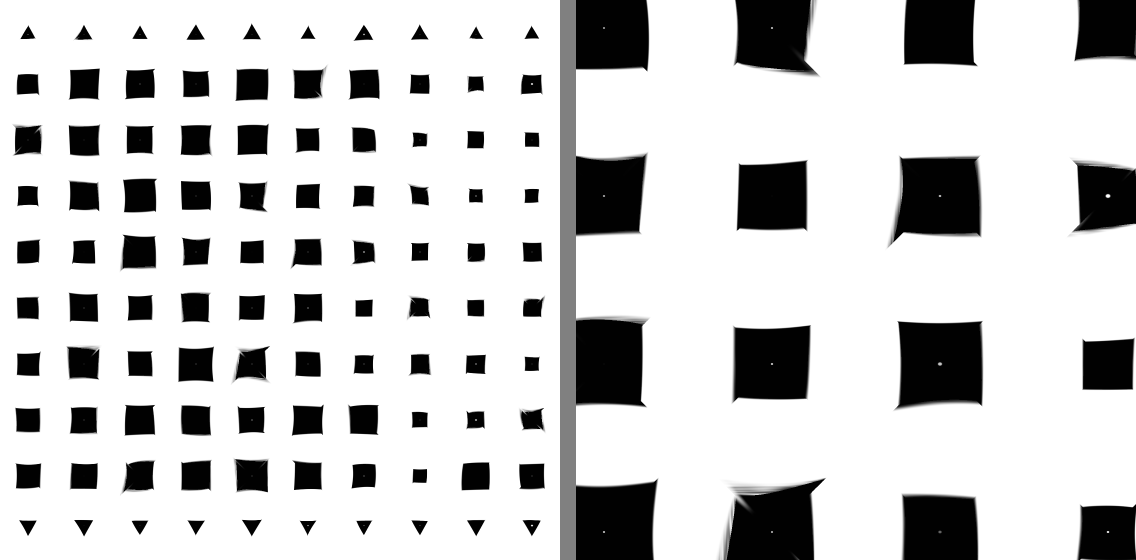
Left: the whole. Right: its middle third, enlarged.
A WebGL 2 fragment shader for this pattern:

```glsl
#version 300 es
precision highp float;
// Ten by ten grid of worn black marks on white: eight rows of squares between
// a row of up triangles and a row of down triangles. Each mark is cut into
// wedges, one per side, whose edges shift, bend and smear by hashed amounts.

uniform vec2 u_resolution;
out vec4 fragColor;

const float CELLS = 10.0;
const float TAU = 6.283185;

vec4 hash4(vec2 p) {
    vec4 h = fract(p.xyxy * vec4(0.1031, 0.1030, 0.0973, 0.1099));
    h += dot(h, h.wzxy + 33.33);
    return fract((h.xxyz + h.yzzw) * h.zywx);
}

float gradientDot(vec2 corner, vec2 offset) {
    float angle = TAU * hash4(corner + 7.0).x;
    return dot(vec2(cos(angle), sin(angle)), offset);
}

float gradientNoise(vec2 p) {
    vec2 i = floor(p), f = p - i;
    vec2 u = f * f * f * (f * (f * 6.0 - 15.0) + 10.0);
    vec2 e = vec2(0.0, 1.0);
    return mix(mix(gradientDot(i, f), gradientDot(i + e.yx, f - e.yx), u.x),
               mix(gradientDot(i + e.xy, f - e.xy), gradientDot(i + 1.0, f - 1.0), u.x), u.y);
}

// Half width of a square, in cells: large left of the middle, small at right
float squareRadius(vec2 id, float vary) {
    float width = 0.27 + 0.15 * (1.0 - smoothstep(5.5, 7.0, id.x));
    width += 0.09 * exp(-0.6 * pow(abs(id.x - 2.7), 2.0));
    width -= 0.04 * exp(-2.0 * id.x);
    width += 0.08 * exp(-2.0 * abs(id.x - 6.0)) * cos(TAU * (id.y - 1.0) / 7.0);
    width += 0.16 * step(8.0, id.x) * step(id.y, 1.0);
    return 0.5 * width * (1.0 + 0.32 * (vary - 0.5));
}

// Ink of a worn regular polygon whose first side faces down
float wornPolygon(vec2 q, float sides, float radius, float wildness, vec2 seed) {
    float angle = atan(q.x, -q.y);
    float side = round(angle * sides / TAU);
    float local = angle - side * TAU / sides;
    float reach = length(q) * cos(local);
    float along = tan(local) / tan(0.5 * TAU / sides);

    vec2 sideSeed = seed + 13.7 * mod(side, sides) + 5.0;
    vec4 h = hash4(sideSeed);
    vec4 g = hash4(sideSeed + 71.3);
    float rough = wildness * h.w;

    // Shifted, tilted and bowed edge
    float edge = 1.0 + 0.10 * (h.x - 0.5) + 0.28 * rough * g.x;
    edge += (0.10 + 0.45 * rough) * (h.y - 0.5) * along;
    edge += (0.16 + 0.35 * rough) * (h.z - 0.45) * (along * along - 0.4);
    edge *= radius;

    // Smear that widens toward one end, broken into strokes along the side
    float lean = 0.5 + 0.5 * along * sign(g.y - 0.5);
    float smear = radius * (0.025 + 0.10 * g.z * g.z + 0.55 * rough * lean);
    float stroke = 0.5 + 0.9 * gradientNoise(vec2(reach * 75.0, along * 1.3) + sideSeed);
    float fade = 1.0 - smoothstep(0.0, smear, reach - edge);
    float ink = reach < edge ? 1.0 : fade * mix(1.0, clamp(stroke, 0.0, 1.0), min(1.0, 2.5 * rough));

    // Pale slit beside a wedge seam
    float slit = smoothstep(0.82, 1.0, along * sign(g.w - 0.5));
    slit *= smoothstep(0.45, 0.95, reach / radius) * smoothstep(0.25, 0.7, rough);
    return ink * (1.0 - 0.85 * slit);
}

float inkAt(vec2 uv) {
    vec2 grid = fract(uv) * CELLS;
    vec2 id = floor(grid);
    vec2 q = grid - id - 0.5 + 0.00001;
    vec2 seed = id * vec2(17.3, 29.9) + 3.0;
    vec4 h = hash4(seed);
    float wildness = 0.08 + 0.92 * pow(h.y, 4.0);
    float ink;

    if (id.y < 0.5 || id.y > 8.5) {
        // Triangles sit slightly inward and point to the outside
        q.y = (id.y > 5.0 ? q.y : -q.y) + 0.115;
        float radius = mix(0.070, 0.093, h.x) - 0.012 * step(7.5, id.x) * step(5.0, id.y);
        ink = wornPolygon(q, 3.0, radius, wildness, seed);
    } else {
        ink = wornPolygon(q, 4.0, squareRadius(id, h.x), wildness, seed);
    }

    // Pinhole near the centre
    float hole = 0.006 + 0.014 * pow(h.w, 3.0);
    float speck = 1.0 - smoothstep(0.5 * hole, hole, length(q * vec2(0.8, 1.0)));
    return ink * (1.0 - speck * smoothstep(0.3, 0.9, h.z));
}

void main() {
    // Three by three samples smooth the edges and seams
    float ink = 0.0;
    for (int i = 0; i < 9; i++) {
        vec2 jitter = (vec2(i % 3, i / 3) - 1.0) / 3.0;
        ink += inkAt((gl_FragCoord.xy + jitter) / u_resolution) / 9.0;
    }
    fragColor = vec4(mix(vec3(1.0), vec3(0.005), ink), 1.0);
}
```
